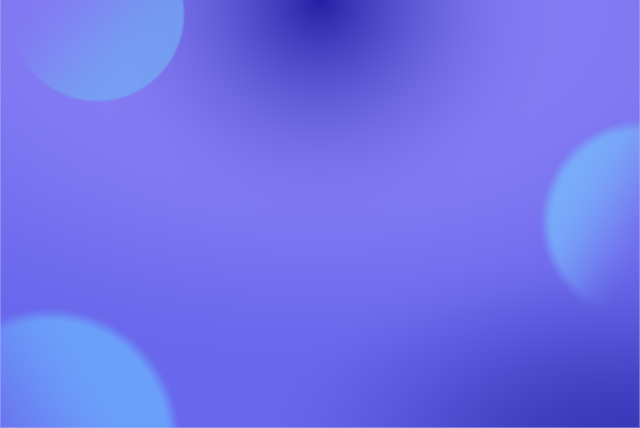
This background is drawn by a Shadertoy shader. Its source:

```glsl
// Violet backdrop: an elliptical base gradient, a navy glow falling from the top,
// a dark pool in the lower right corner and three sky-blue discs that fade away
// along one direction. Lengths are in canvas heights, x runs from 0 to the aspect.

const vec3 LILAC  = vec3(0.510, 0.482, 0.952);
const vec3 VIOLET = vec3(0.410, 0.402, 0.924);
const vec3 NAVY   = vec3(0.135, 0.120, 0.640);
const vec3 INDIGO = vec3(0.220, 0.215, 0.715);
const vec3 PALE   = vec3(0.720, 0.720, 0.950);

const float DESIGN_ASPECT = 1.5;
const vec2  GLOW_CENTER   = vec2(0.75, 1.0);
const float GLOW_RADIUS   = 0.58;
const float GLOW_FALLOFF  = 2.1;
const float BASE_SQUASH   = 0.6;
const vec2  BASE_RANGE    = vec2(0.36, 0.90);
const vec2  POOL_CENTER   = vec2(1.465, -0.055);
const vec2  POOL_RADII    = vec2(0.80, 0.44);
const float RIM_WIDTH     = 0.003;
const float RIM_STRENGTH  = 0.45;

struct Disc {
    vec2 center;
    float radius;
    float blur;       // half width of the soft edge
    float fadeAngle;  // direction of growing opacity, radians
    vec2 fadeRange;   // offsets along it from clear to full
    float opacity;
    vec3 tint;
};

const int DISC_COUNT = 3;
const Disc DISCS[DISC_COUNT] = Disc[DISC_COUNT](
    Disc(vec2(0.228, 0.967), 0.203, 0.004, -0.72, vec2(-0.14, 0.15), 0.74, vec3(0.45, 0.67, 0.95)),
    Disc(vec2(1.504, 0.482), 0.225, 0.018, 2.61, vec2(-0.06, 0.20), 0.92, vec3(0.47, 0.69, 0.98)),
    Disc(vec2(0.117, -0.025), 0.290, 0.020, 0.53, vec2(-0.22, 0.19), 0.95, vec3(0.42, 0.64, 0.985))
);

// Opacity of a disc: soft edge times directional fade.
float discAlpha(Disc disc, vec2 p, float pixel) {
    vec2 offset = p - disc.center;
    float blur = max(disc.blur, pixel);
    float inside = 1.0 - smoothstep(-blur, blur, length(offset) - disc.radius);
    float along = dot(offset, vec2(cos(disc.fadeAngle), sin(disc.fadeAngle)));
    return disc.opacity * inside * smoothstep(disc.fadeRange.x, disc.fadeRange.y, along);
}

// Base gradient with the navy glow and the corner pool.
vec3 backdrop(vec2 p) {
    vec2 fromGlow = p - GLOW_CENTER;
    float spread = length(fromGlow * vec2(BASE_SQUASH, 1.0));
    vec3 color = mix(LILAC, VIOLET, smoothstep(BASE_RANGE.x, BASE_RANGE.y, spread));

    float glow = max(1.0 - length(fromGlow) / GLOW_RADIUS, 0.0);
    color = mix(color, NAVY, pow(glow, GLOW_FALLOFF));

    float pool = 1.0 - length((p - POOL_CENTER) / POOL_RADII);
    return mix(color, INDIGO, smoothstep(-0.12, 1.0, pool));
}

void mainImage(out vec4 fragColor, in vec2 fragCoord) {
    vec2 uv = fragCoord / iResolution.xy;
    vec2 p = uv * vec2(DESIGN_ASPECT, 1.0);
    float pixel = 1.0 / iResolution.y;

    vec3 color = backdrop(p);
    for (int i = 0; i < DISC_COUNT; i++) {
        color = mix(color, DISCS[i].tint, discAlpha(DISCS[i], p, pixel));
    }

    // Faint pale rim on the left, right and bottom sides.
    float side = min(min(p.x, DESIGN_ASPECT - p.x), p.y);
    color = mix(color, PALE, RIM_STRENGTH * (1.0 - smoothstep(0.3, 1.0, side / RIM_WIDTH)));

    fragColor = vec4(color, 1.0);
}
```
